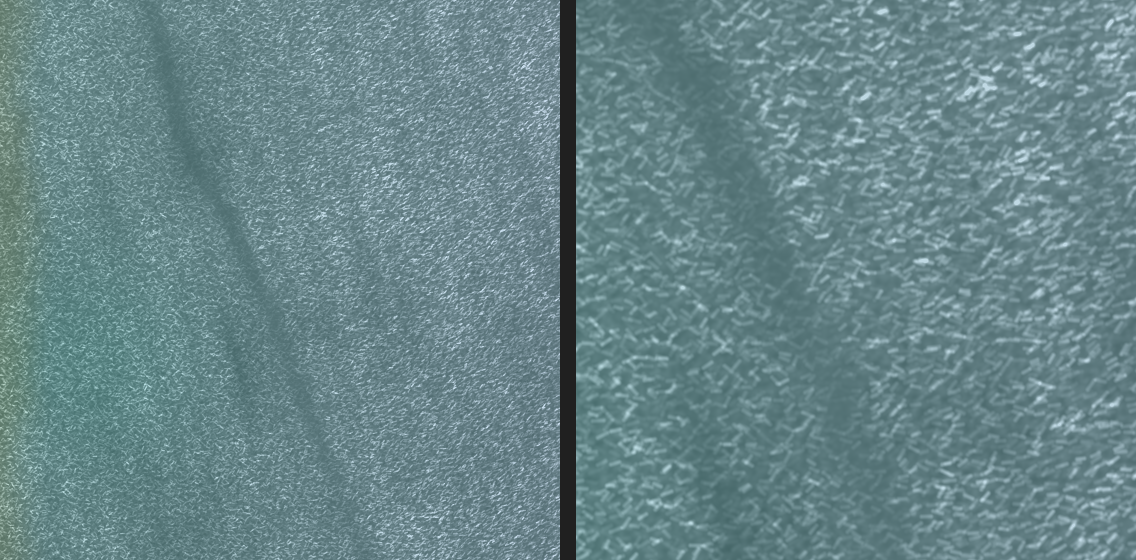
Left: the whole. Right: its middle third, enlarged.
Reproduce this texture procedurally as a Shadertoy shader.

```glsl
// Shimmering teal cloth: layers of short, soft glints scattered on a jittered grid
// over a dull ground. Gradient noise thins them into slanted streaks and folds,
// and a bare, slightly curved crease runs down through the middle.

vec2 hash2(vec2 cell) {
    uvec2 h = uvec2(ivec2(cell) + 5000) * uvec2(1597u, 3812u) + 1013u;
    h.x += h.y * 16645u;
    h.y += h.x * 16645u;
    h ^= h >> 15u;
    h *= 26699u;
    h.x += h.y * 16645u;
    h.y += h.x * 16645u;
    h ^= h >> 16u;
    return vec2(h & 65535u) / 65536.0;
}

float cornerSlope(vec2 cell, vec2 offset) {
    float angle = 6.2832 * hash2(cell).x;
    return dot(vec2(cos(angle), sin(angle)), offset);
}

// Gradient noise, roughly -0.7 to 0.7
float gradientNoise(vec2 p) {
    vec2 i = floor(p), f = p - i;
    vec2 u = f * f * f * (f * (f * 6.0 - 15.0) + 10.0);
    vec2 e = vec2(1.0, 0.0);
    return mix(mix(cornerSlope(i, f), cornerSlope(i + e, f - e), u.x),
               mix(cornerSlope(i + e.yx, f - e.yx), cornerSlope(i + 1.0, f - 1.0), u.x), u.y);
}

vec2 rotate(vec2 p, float angle) {
    float c = cos(angle), s = sin(angle);
    return vec2(c * p.x + s * p.y, c * p.y - s * p.x);
}

float band(float offset, float width) {
    return exp(-offset * offset / (width * width));
}

// One grid of short strokes; spread is the random turn around the main slant
float glints(vec2 uv, float cells, float slant, float spread, float seed) {
    vec2 p = uv * cells, home = floor(p);
    float radius = max(0.0022, 1.1 / iResolution.y);
    float light = 0.0;
    for (int y = -1; y <= 1; y++)
    for (int x = -1; x <= 1; x++) {
        vec2 cell = home + vec2(x, y);
        vec2 place = hash2(cell + seed);
        vec2 look = hash2(cell + seed + 517.0);
        vec2 d = rotate((p - cell - place) / cells, slant + spread * (2.0 * look.x - 1.0));
        d.x -= clamp(d.x, -0.0018 - 0.0015 * place.x, 0.0018 + 0.0015 * place.x);
        light += look.y * look.y * (1.0 - smoothstep(0.0, radius, length(d)));
    }
    return light;
}

void mainImage(out vec4 fragColor, in vec2 fragCoord) {
    vec2 uv = fragCoord / iResolution.y;
    float right = smoothstep(0.3, 0.85, uv.x + 0.2 * (uv.y - 0.5));

    // Slanted streaks, steep folds and broad clouds
    float streaks = gradientNoise(rotate(uv, 0.72) * vec2(10.0, 75.0))
                  + 0.6 * gradientNoise(rotate(uv, 0.55) * vec2(24.0, 120.0) + 40.0);
    float folds = gradientNoise(rotate(uv, -1.35) * vec2(2.5, 22.0) + 80.0);
    float clouds = gradientNoise(uv * 4.0 + 11.0) + 0.6 * gradientNoise(uv * 13.0 + 30.0);

    // Bare creases with ragged edges
    float ragged = 0.012 * gradientNoise(uv * 35.0) + 0.006 * gradientNoise(uv * 90.0);
    float path = 0.267 + 0.388 * (1.0 - uv.y) - 0.033 * band(uv.y - 0.75, 0.14);
    float offset = uv.x - path + ragged;
    float crease = band(offset, 0.017) * mix(0.45, 0.95, smoothstep(0.08, 0.3, uv.y));
    crease += 0.3 * band(offset + 0.02, 0.045);
    crease += 0.65 * band(uv.x - 0.41 + 0.28 * (uv.y - 0.4) + ragged, 0.011) * band(uv.y - 0.37, 0.1);
    crease += 0.5 * band(uv.x - 0.02 - 0.08 * (uv.y - 0.6) + 0.5 * ragged, 0.009) * band(uv.y - 0.72, 0.16);
    crease = min(crease, 1.0);

    // Glints lie along the slant on the right and turn freely on the left
    float slant = mix(0.1, 0.58, right), spread = mix(1.1, 0.45, right);
    float sparkle = glints(uv, 150.0, slant, spread, 0.0)
                  + glints(rotate(uv, 0.5), 143.0, slant - 0.5, spread, 1300.0)
                  + glints(rotate(uv, 1.1), 157.0, slant - 1.1, spread, 2600.0);

    float density = 1.0 + mix(0.22, 0.6, right) * streaks + 0.45 * folds + 0.3 * clouds;
    density *= 1.0 - 0.72 * crease;
    float contrast = mix(0.45, 0.58, right * (1.0 - 0.5 * uv.y));
    float grain = gradientNoise(uv * 190.0) + 0.6 * gradientNoise(rotate(uv, 0.6) * vec2(90.0, 230.0));

    float shine = 0.09 + 0.06 * uv.y + contrast * sparkle * max(density, 0.1);
    shine += 0.16 * grain * (1.0 - 0.6 * crease) + 0.07 * clouds + 0.07 * folds - 0.08 * crease;

    // Teal ground, cooler glints to the right, mossy left edge
    vec3 ground = mix(vec3(0.30, 0.435, 0.435), vec3(0.325, 0.425, 0.45), uv.x);
    vec3 glint = mix(vec3(0.66, 0.79, 0.80), vec3(0.72, 0.80, 0.86), uv.x);
    vec3 color = mix(ground, glint, clamp(shine, -0.12, 1.15));
    color += vec3(0.035, 0.0, -0.055) * (1.0 - smoothstep(0.0, 0.1, uv.x + 0.03 * clouds));
    color += vec3(-0.03, 0.012, 0.0) * band(length(uv - vec2(0.17, 0.35)), 0.2);
    fragColor = vec4(color, 1.0);
}
```
